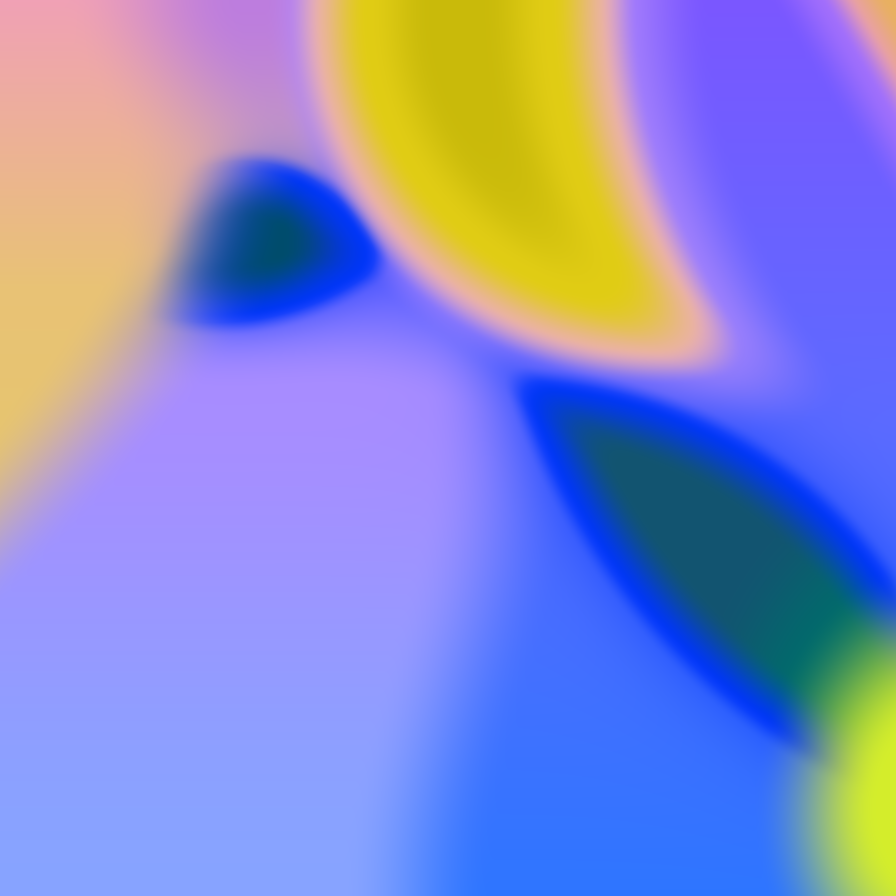
Give the GLSL for this background, as a WebGL 2 fragment shader.

```glsl
#version 300 es
precision highp float;
// Soft blurred gradient: a yellow petal and two dark blue leaves over lavender, blue and peach.

uniform vec2 u_resolution;
out vec4 outColor;

// Smooth maximum, rounds the corner where two regions intersect
float smoothMax(float a, float b, float k) {
    float h = max(k - abs(a - b), 0.0) / k;
    return max(a, b) + h * h * k * 0.25;
}

float circle(vec2 p, vec2 center, float radius) {
    return length(p - center) - radius;
}

// Falls from 1 to 0 as x passes the edge
float fade(float edge, float halfWidth, float x) {
    return 1.0 - smoothstep(edge - halfWidth, edge + halfWidth, x);
}

// Three-stop vertical gradient
vec3 ramp(vec3 low, vec3 mid, vec3 high, float midpoint, float y) {
    vec3 c = mix(low, mid, clamp(y / midpoint, 0.0, 1.0));
    return mix(c, high, clamp((y - midpoint) / (1.0 - midpoint), 0.0, 1.0));
}

// Blue field, lavender dome, mauve top and warm left side
vec3 background(vec2 p) {
    vec3 color = ramp(vec3(0.18, 0.46, 1.0), vec3(0.36, 0.42, 1.0), vec3(0.48, 0.34, 1.0), 0.52, p.y);

    vec3 lavender = mix(vec3(0.53, 0.64, 1.0), vec3(0.66, 0.55, 1.0), smoothstep(0.0, 0.6, p.y));
    float domeSide = mix(0.465, 0.56, smoothstep(0.0, 0.5, p.y));
    float domeTop = 0.635 - 0.9 * pow(max(p.x - 0.36, 0.0), 2.0);
    color = mix(color, lavender, fade(domeSide, 0.085, p.x) * fade(domeTop, 0.07, p.y));

    vec3 mauve = mix(vec3(0.77, 0.60, 0.76), vec3(0.74, 0.49, 0.87), smoothstep(0.8, 1.0, p.y));
    color = mix(color, mauve, smoothstep(0.66, 0.84, p.y) * fade(0.42, 0.08, p.x));

    vec3 warm = ramp(vec3(0.88, 0.80, 0.36), vec3(0.91, 0.76, 0.46), vec3(0.94, 0.63, 0.71), 0.68, p.y);
    float warmEdge = 0.23 - pow(max(0.72 - p.y, 0.0), 1.2) - 0.06 * smoothstep(0.8, 1.0, p.y);
    return mix(color, warm, fade(warmEdge, 0.1, p.x));
}

// Leaf colour: saturated blue rim around a darker core
vec3 leaf(vec3 color, float d, vec3 core, float glowWidth, float opacity) {
    vec3 rim = vec3(0.0, 0.21, 0.98);
    float glow = 0.45 * exp(-max(d, 0.0) / glowWidth) + 0.55 * fade(0.003, 0.014, d);
    color = mix(color, rim, glow * opacity);
    return mix(color, core, smoothstep(0.0, 0.065, -d) * opacity);
}

void main() {
    vec2 p = gl_FragCoord.xy / u_resolution;
    vec3 color = background(p);

    // Petal distance: round left side, concave right side
    float petalRight = (p.x - 0.69 - 0.85 * pow(1.0 - p.y, 2.0)) * 0.93;
    float petal = smoothMax(circle(p, vec2(0.735, 0.985), 0.395), petalRight, 0.07);

    // Lavender halo, wider on the right of the petal
    float haloWidth = mix(0.045, 0.095, smoothstep(0.55, 0.78, p.x));
    color = mix(color, vec3(0.70, 0.54, 0.98), 0.85 * (1.0 - smoothstep(-0.01, haloWidth, petal)));

    // Small leaf, dissolving toward its left
    float small = smoothMax(circle(p, vec2(0.27, 0.66), 0.16), circle(p, vec2(0.24, 0.94), 0.3), 0.025);
    float smallOpacity = smoothstep(0.17, 0.32, p.x + 0.3 * (0.73 - p.y));
    vec3 smallCore = mix(vec3(0.0, 0.30, 0.42), vec3(0.04, 0.23, 0.68), smoothstep(0.31, 0.40, p.x));
    color = leaf(color, small, smallCore, 0.018, smallOpacity);

    // Large leaf, greener toward the lime corner
    float large = smoothMax(circle(p, vec2(1.285, 0.792), 0.74), circle(p, vec2(0.567, 0.06), 0.516), 0.03);
    float limeDistance = length((p - vec2(1.05, 0.1)) * vec2(1.0, 0.75));
    vec3 largeCore = mix(vec3(0.0, 0.42, 0.42), vec3(0.07, 0.33, 0.44), smoothstep(0.18, 0.3, limeDistance));
    color = leaf(color, large, largeCore, 0.035, 1.0);

    // Petal body from pink rim through yellow to ochre
    vec3 yellow = mix(vec3(0.88, 0.80, 0.08), vec3(0.79, 0.73, 0.04), smoothstep(0.07, 0.14, -petal));
    vec3 body = mix(vec3(0.92, 0.69, 0.68), yellow, smoothstep(0.005, 0.07, -petal));
    color = mix(color, body, fade(0.0, 0.02, petal));

    // Lime glow at the lower right
    color = mix(color, vec3(0.83, 0.93, 0.17), 1.0 - smoothstep(0.07, 0.21, limeDistance));

    // Orange corner with a pink edge at the upper right
    float corner = dot(p - vec2(0.97, 0.95), vec2(0.857, 0.514));
    color = mix(color, vec3(0.68, 0.46, 0.98), 0.8 * smoothstep(-0.07, -0.01, corner));
    vec3 orange = mix(vec3(0.91, 0.62, 0.68), vec3(0.91, 0.69, 0.38), smoothstep(0.0, 0.045, corner));
    color = mix(color, orange, smoothstep(-0.02, 0.015, corner));

    outColor = vec4(color, 1.0);
}
```
